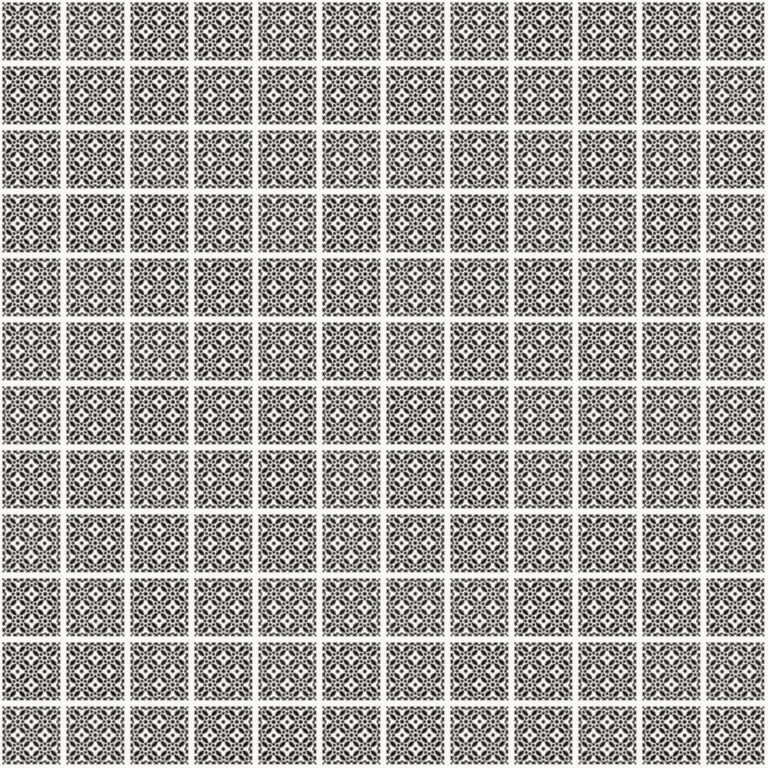
A Shadertoy shader for this pattern:

```glsl
// A 12 by 12 sheet of square ornamental tiles on a near-white ground.
// A mirrored diagonal lattice carries bright eyes ringed by short dark leaves,
// with spots between them, small edge dashes and slightly uneven ink.

float hash(vec2 p) {
    vec3 q = fract(p.xyx * 0.1031);
    q += dot(q, q.yzx + 33.33);
    return fract((q.x + q.y) * q.z);
}

// Distance to a pointed leaf that is long in y.
float leaf(vec2 p, float width) {
    float along = p.y / 0.46;
    return abs(p.x) - width * (1.0 - along * along);
}

// Signed distance to the ink, in lattice units; p spans -0.5 to 0.5.
float ornament(vec2 p) {
    // Eyes sit on odd lattice points, four of them around the tile center.
    vec2 lattice = 4.3 * vec2(p.x + p.y, p.x - p.y);
    vec2 id = 2.0 * floor(lattice * 0.5) + 1.0;
    vec2 a = abs(lattice - id);
    float variety = hash(vec2(min(abs(id.x), abs(id.y)), max(abs(id.x), abs(id.y))));

    float eye = length(a) - mix(0.16, 0.22, variety);
    float width = mix(0.19, 0.25, variety);
    float leaves = min(leaf(a - vec2(0.69, 0.0), width), leaf(a.yx - vec2(0.69, 0.0), width));

    // Spots fill the corners and the seams between neighboring eyes.
    float spots = length(a - 0.64) - 0.14;
    float seams = min(length(a - vec2(1.0, 0.47)), length(a - vec2(0.47, 1.0))) - 0.14;
    float corner = length(a - 1.0) - 0.19;
    return min(min(eye, leaves), min(spots, min(seams, corner)));
}

// Signed distance to the dashes that run around the tile border.
float border(vec2 p) {
    vec2 a = abs(p);
    float along = a.x > a.y ? p.y : p.x;
    float dash = abs(fract(along * 9.0) - 0.5) - 0.27;
    return 6.1 * max(dash / 9.0, abs(max(a.x, a.y) - 0.477) - 0.023);
}

void mainImage(out vec4 fragColor, in vec2 fragCoord) {
    vec2 grid = 12.0 * fragCoord / iResolution.xy;
    float pixel = 12.0 / min(iResolution.x, iResolution.y);
    vec2 tile = floor(grid);
    vec2 local = fract(grid) - vec2(0.49, 0.51);
    vec2 p = local / 0.91;

    // Small print drift and ink strength per tile
    vec2 drift = 0.01 * (vec2(hash(tile + 3.0), hash(tile + 17.0)) - 0.5);
    float strength = mix(0.95, 1.0, hash(tile + 41.0));

    float soft = max(0.17, 5.0 * pixel);
    float motif = max(ornament(p + drift), 6.1 * (max(abs(p.x), abs(p.y)) - 0.465));
    float ink = 1.0 - smoothstep(-soft, soft, min(motif, border(p)));

    // Soft-edged square
    float edge = max(abs(local.x), abs(local.y)) - 0.455;
    float blur = max(0.018, 0.75 * pixel);
    float inside = 1.0 - smoothstep(-blur, blur, edge);

    // Fine mottling of the ink
    ink += 0.05 * (hash(floor(grid * 36.0)) - 0.5);

    vec3 paper = vec3(0.98, 0.97, 0.97);
    vec3 tone = mix(vec3(0.98, 0.97, 0.96), vec3(0.07, 0.06, 0.05), clamp(ink * strength, 0.0, 1.0));
    fragColor = vec4(mix(paper, tone, inside), 1.0);
}
```
